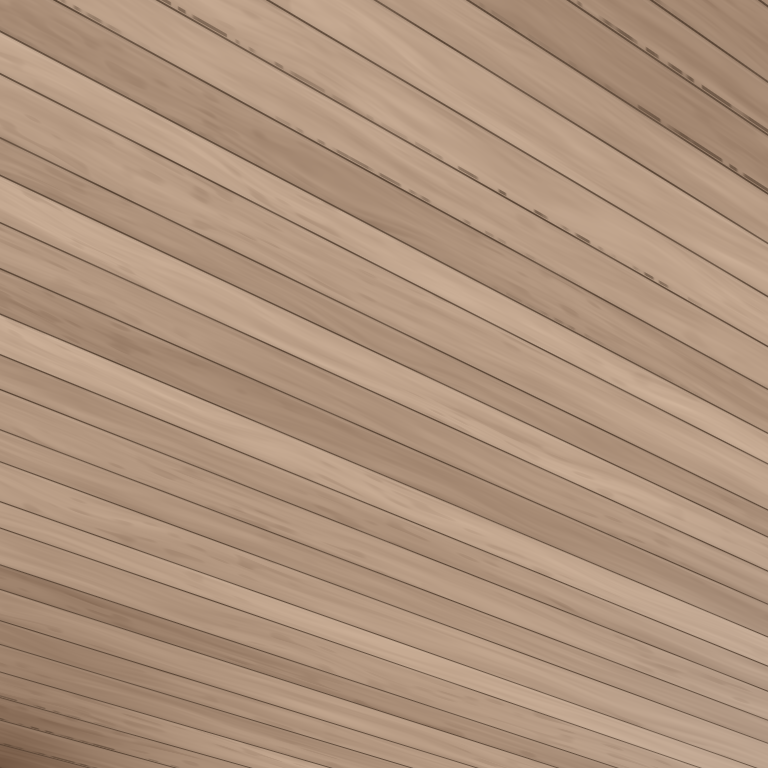
Write a Shadertoy shader that draws this texture.

```glsl
const vec3 DARK_WOOD = vec3(0.48, 0.37, 0.29);
const vec3 LIGHT_WOOD = vec3(0.765, 0.655, 0.562);
const vec3 JOINT_COLOR = vec3(0.31, 0.235, 0.175);

const float SLOPE = 0.535;         // fall of the planks at the top left
const float CONVERGENCE = 0.28;    // how fast planks close up to the right
const float PLANK_SCALE = 93.0;    // sets the number of planks
const float PLANK_HORIZON = 2.64;  // depth at which planks shrink to nothing
const float PLANK_PHASE = 0.69;
const float JOINT_JITTER = 0.28;   // uneven plank widths
const float JOINT_HALF = 0.018;    // in plank widths
const float ROUGH_SHARE = 0.2;     // share of joints with a ragged edge
const float BASE_TONE = 0.83;
const float PLANK_CONTRAST = 0.38;
const float GRAIN_CONTRAST = 0.34;
const float CORNER_SHADE = 0.85;

float hash(vec2 p) {
    vec3 q = fract(p.xyx * vec3(0.1031, 0.1030, 0.0973));
    q += dot(q, q.yzx + 33.33);
    return fract((q.x + q.y) * q.z);
}

float noise(vec2 p) {
    vec2 i = floor(p), f = fract(p);
    f = f * f * (3.0 - 2.0 * f);
    return mix(mix(hash(i), hash(i + vec2(1, 0)), f.x),
               mix(hash(i + vec2(0, 1)), hash(i + vec2(1, 1)), f.x), f.y);
}

// Antialiased stripe around d = 0
float stripe(float d, float halfWidth, float px) {
    return clamp((halfWidth - abs(d)) / px + 0.5, 0.0, 1.0);
}

// Signed wood grain: long streaks, fine fibres and short flecks
float woodGrain(vec2 p, float id, float px) {
    p += vec2(hash(vec2(id, 7.0)), hash(vec2(id, 9.0))) * 60.0;
    float warp = noise(p * vec2(7.0, 1.5)) - 0.5;
    float v = p.y + 0.35 * warp;
    float sum = 0.0, amp = 0.5;
    vec2 freq = vec2(3.0, 4.0);
    for (int i = 0; i < 4; i++) {
        float visible = 1.0 - smoothstep(0.4, 1.1, freq.y * px);
        sum += amp * visible * (noise(vec2(p.x, v) * freq + float(i) * 17.0) - 0.5);
        freq *= vec2(2.3, 1.8);
        amp *= 0.78;
    }
    float fleck = smoothstep(0.62, 0.9, noise(vec2(p.x * 32.0, v * 9.0)));
    float patches = smoothstep(0.45, 0.8, noise(p * vec2(5.0, 1.2) + 31.0));
    return sum - 0.4 * fleck * patches;
}

void mainImage(out vec4 fragColor, in vec2 fragCoord) {
    vec2 uv = fragCoord / iResolution.xy;

    // Perspective: follow each plank back to the left edge
    float edgeY = (1.0 - uv.y - SLOPE * uv.x) / (1.0 - CONVERGENCE * uv.x);
    float across = PLANK_SCALE / (PLANK_HORIZON - edgeY) - PLANK_PHASE;
    float px = length(vec2(dFdx(across), dFdy(across)));

    // Nearest joint and the plank beside it
    float joint = floor(across + 0.5);
    float offset = (hash(vec2(joint, 3.0)) - 0.5) * JOINT_JITTER;
    float d = across - joint - offset;
    float id = joint - (d < 0.0 ? 1.0 : 0.0);

    // Plank tone, grain and a slow drift along the length
    float tone = BASE_TONE + PLANK_CONTRAST * (hash(vec2(id, 21.0)) - 0.5);
    tone += GRAIN_CONTRAST * woodGrain(vec2(uv.x, across), id, px);
    tone += 0.14 * (noise(vec2(uv.x * 2.5, id * 5.3)) - 0.5);

    // Room light: dark lower left corner, slight falloff at the upper right
    tone -= CORNER_SHADE * exp(-6.0 * length(uv * vec2(0.8, 1.0)));
    tone -= 0.12 * smoothstep(0.55, 0.0, distance(uv, vec2(1.0)));
    vec3 color = mix(DARK_WOOD, LIGHT_WOOD, tone);
    float haze = smoothstep(0.45, 0.0, distance(uv, vec2(1.0, 0.05)));
    color += haze * vec3(0.0, 0.01, 0.02);

    // Soft shade and a faint lit bevel beside the joint
    color *= 1.0 - 0.09 * exp(-abs(d) * 16.0);
    color += 0.025 * stripe(d - 0.07, 0.02, px);

    // Dark joint, with a ragged second edge on some
    float wear = 0.65 + 0.25 * noise(vec2(uv.x * 14.0, joint * 4.7));
    float gap = wear * stripe(d, JOINT_HALF, px);
    float rough = step(1.0 - ROUGH_SHARE, hash(vec2(joint, 43.0)));
    float teeth = smoothstep(0.3, 0.7, noise(vec2(uv.x * 110.0, joint * 8.3)));
    float reach = smoothstep(0.25, 0.65, noise(vec2(uv.x * 4.0, joint * 2.9)));
    gap = max(gap, 0.6 * rough * teeth * reach * stripe(d + 0.065, 0.03, px));
    color = mix(color, JOINT_COLOR, gap);

    fragColor = vec4(clamp(color, 0.0, 1.0), 1.0);
}
```
